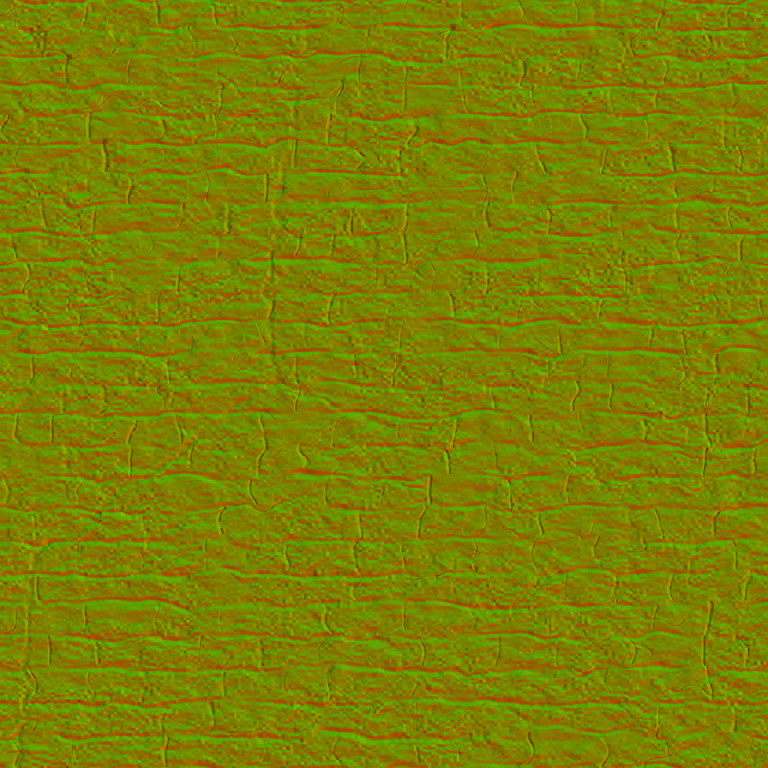
Reproduce this texture map procedurally as a three.js fragment shader.

```glsl
// Red-green slope map of a worn, cracked brick wall with blocky compression
#define ROWS 25.0
#define COLUMNS 12.0
#define JOINT_WIDTH 0.0055
#define JOINT_DEPTH 0.27
#define CRACK_WIDTH 0.008
#define CRACK_DEPTH 0.2
#define GRAIN 0.24
#define STEP 0.0025
#define RELIEF vec2(0.62, 0.92)
#define BLOCKS 128.0
#define BLOCKINESS 0.75
#define FLAT_COLOUR vec2(0.488, 0.505)

varying vec2 vUv;

float hash(vec2 p) {
  vec3 q = fract(p.xyx * 0.1031);
  q += dot(q, q.yzx + 33.33);
  return fract((q.x + q.y) * q.z);
}

// Value noise that tiles over the canvas, from -0.5 to 0.5
float noise(vec2 p, vec2 cells) {
  vec2 g = p * cells;
  vec2 i = floor(g);
  vec2 f = g - i;
  f = f * f * (3.0 - 2.0 * f);
  vec2 a = mod(i, cells);
  vec2 b = mod(i + 1.0, cells);
  float low = mix(hash(a), hash(vec2(b.x, a.y)), f.x);
  float high = mix(hash(vec2(a.x, b.y)), hash(b), f.x);
  return mix(low, high, f.y) - 0.5;
}

float segment(vec2 p, vec2 a, vec2 b) {
  vec2 d = b - a;
  return length(p - a - d * clamp(dot(p - a, d) / dot(d, d), 0.0, 1.0));
}

// Distance to the long stepped crack and its branches
float crackDistance(vec2 p) {
  vec2 fork = vec2(0.36, 0.5);
  vec2 top = vec2(0.385, 0.87);
  vec2 bend = vec2(0.35, 0.63);
  vec2 foot = vec2(0.045, 0.28);
  vec2 low = vec2(0.56, 0.10);
  float d = min(segment(p, top, bend), segment(p, bend, fork));
  d = min(d, min(segment(p, fork, foot), segment(p, foot, vec2(0.027, 0.0))));
  d = min(d, min(segment(p, top, vec2(0.235, 0.81)), segment(p, fork, vec2(0.51, 0.44))));
  return min(d, min(segment(p, vec2(0.49, 0.17), low), segment(p, low, vec2(0.72, 0.055))));
}

// Raised bricks: rows of uneven height, joints shifted at random; wear fades the joints
float brickHeight(vec2 p, vec2 wear) {
  float y = ROWS * p.y - 1.9 * p.y * (1.0 - p.y);
  float row = floor(y);
  float rowId = mod(row, ROWS);
  float toBed = (0.5 - abs(y - row - 0.5)) / ROWS;

  float x = p.x * COLUMNS + 0.5 * mod(rowId, 2.0) + 0.6 * hash(vec2(rowId, 71.0));
  float column = floor(x);
  float toHead = 1.0;
  for (int k = -1; k <= 1; k++) {
    float edge = column + float(k);
    vec2 id = vec2(mod(edge, COLUMNS), rowId);
    float at = edge + 0.5 + 0.6 * (hash(id + 13.0) - 0.5);
    float filled = 0.003 * hash(id + 47.0);
    toHead = min(toHead, abs(x - at) / COLUMNS + filled);
  }
  float bed = 1.0 - smoothstep(0.0, JOINT_WIDTH, toBed);
  float head = 1.0 - smoothstep(0.0, JOINT_WIDTH * 0.8, toHead);
  return -max(bed * wear.x, head * wear.y);
}

float surfaceHeight(vec2 p, float grain) {
  // Ragged edges
  vec2 ripple = vec2(noise(p, vec2(64.0, 47.0)), noise(p, vec2(41.0, 59.0)));
  vec2 wave = vec2(noise(p, vec2(29.0, 53.0)), noise(p, vec2(21.0, 24.0)));
  vec2 bent = p + 0.012 * wave + 0.007 * ripple;

  // Worn joints and cracks
  float worn = noise(p, vec2(23.0, 26.0));
  vec2 wear = clamp(vec2(0.8 + 2.0 * worn, 1.0 - 1.2 * worn), 0.0, 1.3);
  float h = JOINT_DEPTH * brickHeight(bent, wear);
  float crack = crackDistance(p + 0.016 * ripple);
  h += CRACK_DEPTH * smoothstep(0.0, CRACK_WIDTH, crack);

  // Creases that split the brick faces
  float crease = abs(noise(p + 0.02 * ripple, vec2(15.0, 34.0)));
  h += 0.13 * clamp(0.6 - 2.0 * wave.x, 0.0, 1.2) * smoothstep(0.0, 0.09, crease);

  // Lumps, level streaks and patchy grain
  float patchy = 1.0 + 1.4 * wave.y;
  h += 0.36 * noise(p, vec2(50.0, 84.0));
  h += grain * GRAIN * noise(p, vec2(64.0, 170.0));
  h += grain * GRAIN * patchy * noise(p + 0.004 * ripple, vec2(210.0, 260.0));
  return h;
}

vec2 slope(vec2 p, float grain) {
  vec2 e = vec2(STEP, 0.0);
  vec2 q = p - 0.5 * STEP;
  float h = surfaceHeight(q, grain);
  return vec2(surfaceHeight(q + e.xy, grain), surfaceHeight(q + e.yx, grain)) - h;
}

void main() {
  vec2 fine = slope(vUv, 1.0);

  // Each block keeps its main slope and flattens the lesser one
  vec2 coarse = slope((floor(vUv * BLOCKS) + 0.5) / BLOCKS, 0.3);
  float level = smoothstep(0.8, 1.2, abs(coarse.y) / (abs(coarse.x) + 0.001));
  vec2 flatten = BLOCKINESS * vec2(level, 0.35 * (1.0 - level));
  vec2 s = -RELIEF * mix(fine, coarse, flatten);

  // Side slopes shift brightness, upright slopes trade red for green
  s = clamp(s, vec2(-0.14, -0.2), vec2(0.11, 0.16));
  gl_FragColor = vec4(FLAT_COLOUR + s.x + vec2(-0.84 * s.y, s.y), 0.0, 1.0);
}
```
